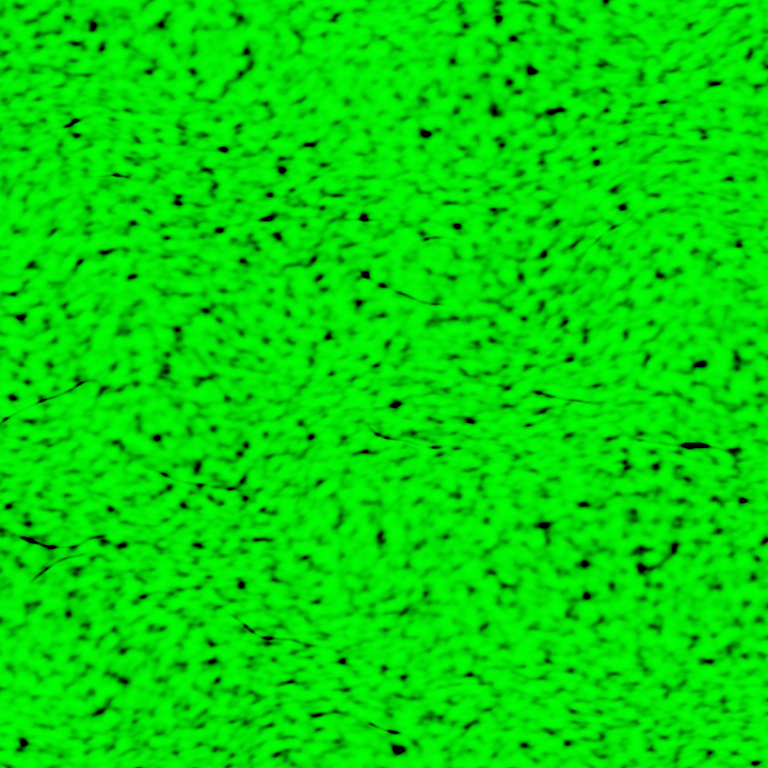
A WebGL 2 fragment shader for this texture:

```glsl
#version 300 es
precision highp float;
// Bright green grainy surface with small dark pits and a few broken hairlines.
// Stretched gradient noise gives a near-normal field; an exponential curve
// turns its high tail into pits. Faint arcs raise the field to form hairlines.

#define GRAIN vec2(42.0, 62.0)  // grain cells per canvas height, along and across
#define TILT 0.16               // mean direction of the grain, radians
#define WARP 0.045              // slow bending of the grain
#define SHADE 0.100             // darkness of the average grain
#define SKEW 0.82               // how strongly the dark tail is stretched
#define PATCHES 0.8             // slow variation of darkness
#define CRACKS 17               // number of hairlines
#define CRACK_WIDTH 0.0026
#define CRACK_DEPTH 2.1
#define TINT vec3(0.011, 1.0, 0.011)

uniform vec2 u_resolution;
out vec4 fragColor;

// Integer hash of a cell, two values from 0 to 1
vec2 hash2(ivec2 cell) {
    uvec2 v = uvec2(cell) * 1664525u + 1013904223u;
    v.x += v.y * 1664525u;
    v.y += v.x * 1664525u;
    v ^= v >> 16u;
    v.x += v.y * 1664525u;
    v.y += v.x * 1664525u;
    v ^= v >> 16u;
    return vec2(v >> 8u) / 16777216.0;
}

mat2 rotation(float angle) {
    float c = cos(angle), s = sin(angle);
    return mat2(c, s, -s, c);
}

float cornerSlope(ivec2 cell, vec2 offset) {
    float angle = 6.28319 * hash2(cell).x;
    return dot(vec2(cos(angle), sin(angle)), offset);
}

// Gradient noise, standard deviation about 0.216
float gradientNoise(vec2 p) {
    ivec2 cell = ivec2(floor(p));
    vec2 f = fract(p);
    vec2 w = f * f * f * (f * (f * 6.0 - 15.0) + 10.0);
    float a = cornerSlope(cell, f);
    float b = cornerSlope(cell + ivec2(1, 0), f - vec2(1.0, 0.0));
    float c = cornerSlope(cell + ivec2(0, 1), f - vec2(0.0, 1.0));
    float d = cornerSlope(cell + ivec2(1, 1), f - vec2(1.0, 1.0));
    return mix(mix(a, b, w.x), mix(c, d, w.x), w.y);
}

// Three layers scaled to unit deviation; turning them hides the lattice
float grainField(vec2 p) {
    vec2 q = rotation(-TILT) * p;
    q.y += WARP * gradientNoise(p * 4.0 + 31.0);
    q *= GRAIN;
    float sum = gradientNoise(q);
    sum += 0.80 * gradientNoise(rotation(0.9) * q * 1.17 + 57.3);
    sum += 0.55 * gradientNoise(rotation(0.4) * q * 1.90 + 113.7);
    return sum / 0.301;
}

// Scattered shallow arcs with tapered ends and a slight wobble
float crackField(vec2 p, float aspect) {
    float wobble = 0.010 * gradientNoise(p * 22.0 + 9.0);
    float strongest = 0.0;
    for (int i = 0; i < CRACKS; i++) {
        vec2 centre = hash2(ivec2(i, 701)) * vec2(aspect, 1.0);
        vec2 form = hash2(ivec2(i, 907));
        vec2 style = hash2(ivec2(i, 389));
        float halfLength = mix(0.025, 0.115, form.x * form.x);
        vec2 q = rotation(-(form.y - 0.5) * 1.3) * (p - centre);
        float bend = (style.x - 0.5) * 9.0;
        float slope = 2.0 * bend * q.x;
        float dist = (q.y - bend * q.x * q.x + wobble) / sqrt(1.0 + slope * slope);
        float line = exp(-dist * dist / (CRACK_WIDTH * CRACK_WIDTH));
        float taper = 1.0 - smoothstep(0.6, 1.0, abs(q.x) / halfLength);
        strongest = max(strongest, line * taper * mix(0.6, 1.0, style.y));
    }
    return strongest;
}

void main() {
    vec2 p = gl_FragCoord.xy / u_resolution.y;
    float aspect = u_resolution.x / u_resolution.y;

    // Height of the dark field: grain, slow patches and hairlines
    float dark = grainField(p);
    dark += PATCHES * gradientNoise(p * 5.0 + 77.0);
    dark += CRACK_DEPTH * crackField(p, aspect);

    // Exponential tail: soft light greens, few near-black pits
    float green = clamp(1.0 - SHADE * exp(SKEW * dark), 0.0, 1.0);
    fragColor = vec4(TINT * green, 1.0);
}
```
